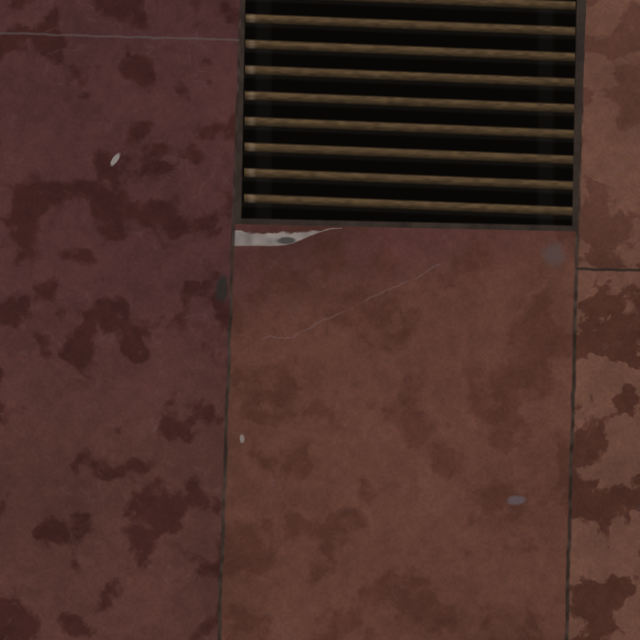
A WebGL 1 fragment shader for this texture:

```glsl
precision highp float;
uniform vec2 u_resolution;

#define SLAT_PITCH 0.0402
#define SLAT_HALF 0.0068
#define SLAT_TILT 0.040
#define JOINT_HALF 0.0028
#define GROUT vec3(0.205, 0.170, 0.150)
#define LEFT_STONE vec3(0.315, 0.200, 0.180)
#define MID_STONE vec3(0.355, 0.228, 0.190)
#define RIGHT_STONE vec3(0.390, 0.265, 0.220)
#define DARK_RED vec3(0.215, 0.115, 0.105)
#define BRONZE vec3(0.310, 0.245, 0.170)
#define PALE vec3(0.520, 0.490, 0.470)

float hash(vec2 p) {
  vec3 q = fract(vec3(p.xyx) * 0.1031);
  q += dot(q, q.yzx + 33.33);
  return fract((q.x + q.y) * q.z);
}

float noise(vec2 p) {
  vec2 i = floor(p), f = fract(p);
  f = f * f * (3.0 - 2.0 * f);
  return mix(mix(hash(i), hash(i + vec2(1, 0)), f.x),
             mix(hash(i + vec2(0, 1)), hash(i + vec2(1, 1)), f.x), f.y);
}

float fbm(vec2 p) {
  float sum = 0.0, amp = 0.5;
  for (int i = 0; i < 5; i++) {
    sum += amp * noise(p);
    p = mat2(1.6, 1.2, -1.2, 1.6) * p + 7.3;
    amp *= 0.5;
  }
  return sum;
}

// Soft coverage of the region where the distance is negative
float cover(float d, float soft) {
  return 1.0 - smoothstep(-soft, soft, d);
}

float segment(vec2 p, vec2 a, vec2 b) {
  vec2 pa = p - a, ba = b - a;
  return length(pa - ba * clamp(dot(pa, ba) / dot(ba, ba), 0.0, 1.0));
}

float chip(vec2 p, vec2 centre, vec2 size, float wobble) {
  return cover(length((p - centre) / size) - 0.8 + wobble, 0.3);
}

vec3 marble(vec2 p, float leftSide, float rightSide) {
  vec2 warp = p + 0.035 * vec2(fbm(p * 13.0), fbm(p * 13.0 + 31.0));
  float broad = fbm(warp * 8.0 + 3.0);
  float blotch = fbm(warp * 21.0 + 11.0);
  float fine = fbm(p * 65.0);

  vec3 mid = mix(MID_STONE, vec3(0.305, 0.188, 0.176),
                 smoothstep(0.43, 0.59, p.y - 0.28 * (p.x - 0.4) + 0.12 * (broad - 0.5)));
  mid = mix(mid, vec3(0.29, 0.175, 0.145), 0.65 * smoothstep(0.50, 0.66, blotch));
  vec3 left = mix(LEFT_STONE, vec3(0.295, 0.182, 0.178), smoothstep(0.25, 0.6, p.y));
  left = mix(left, DARK_RED, 0.75 * smoothstep(0.51, 0.66, blotch));
  vec3 right = mix(RIGHT_STONE, vec3(0.275, 0.165, 0.135),
                   0.9 * smoothstep(0.46, 0.54, blotch) * mix(1.0, 0.5, smoothstep(0.5, 0.7, p.y)));

  vec3 col = mix(mix(mid, left, leftSide), right, rightSide);
  col *= 0.80 + 0.26 * broad + 0.18 * fine;
  float thread = 1.0 - smoothstep(0.0, 0.012, abs(fbm(warp * 10.0 + 50.0) - 0.47));
  col = mix(col, vec3(0.36, 0.29, 0.29), 0.22 * thread * smoothstep(0.4, 0.6, fine));
  return col * (0.96 + 0.08 * noise(p * 260.0));
}

vec3 grate(vec2 p, float aa) {
  float level = (p.y + SLAT_TILT * (p.x - 0.385) - 0.690) / SLAT_PITCH;
  float offset = (level - floor(level + 0.5)) * SLAT_PITCH;
  float posts = cover(abs(p.x - 0.412) - 0.012, 0.005) + cover(abs(p.x - 0.853) - 0.012, 0.005);
  vec3 col = vec3(0.035, 0.026, 0.018) + 0.025 * posts;
  col += 0.035 * cover(abs(offset + 0.010) - 0.003, 0.003);

  // Slats with a bright upper lip and a shaded lower face
  float slat = cover(abs(offset) - SLAT_HALF, aa + 0.0008);
  slat *= step(-0.4, level) * cover(abs(p.x - 0.640 - 0.008 * (p.y - 0.8)) - 0.258, aa);
  vec3 metal = BRONZE * mix(0.60, 1.06, smoothstep(-SLAT_HALF, SLAT_HALF * 0.5, offset));
  metal *= 0.86 + 0.28 * noise(p * vec2(90.0, 300.0));
  metal += 0.10 * cover(abs(p.x - 0.393) - 0.005, 0.005);
  return mix(col, metal, slat);
}

void main() {
  vec2 p = gl_FragCoord.xy / u_resolution;
  float aa = 1.0 / u_resolution.y;
  float ragged = 0.004 * (fbm(p * 45.0) - 0.5);
  float leftJoint = p.x - (0.342 + 0.035 * p.y) + ragged;
  float rightJoint = p.x - (0.885 + 0.027 * p.y) + ragged;
  float leftSide = cover(leftJoint, aa), rightSide = cover(-rightJoint, aa);
  vec3 col = marble(p, leftSide, rightSide);

  // Pale vein under the grate and the faint crack below it
  float wob = fbm(p * 38.0) - 0.5;
  float veinY = 0.627 + 0.016 * smoothstep(0.44, 0.52, p.x) + 0.010 * wob;
  float veinHalf = 0.011 * smoothstep(0.54, 0.42, p.x) + 0.007 * wob;
  float vein = cover(abs(p.y - veinY) - veinHalf, 0.002) * step(0.363, p.x) * step(p.x, 0.535);
  col = mix(col, PALE * (0.85 + 0.3 * noise(p * 90.0)), 0.9 * vein);
  col = mix(col, vec3(0.27, 0.26, 0.25), chip(p, vec2(0.447, 0.624), vec2(0.017, 0.006), wob));
  vec2 q = p + vec2(0.0, 0.016 * wob);
  float crack = min(segment(q, vec2(0.38, 0.464), vec2(0.456, 0.475)),
                min(segment(q, vec2(0.456, 0.475), vec2(0.53, 0.512)),
                    segment(q, vec2(0.53, 0.512), vec2(0.69, 0.585))));
  col = mix(col, vec3(0.43, 0.34, 0.34), 0.55 * cover(crack - 0.001, 0.002) * smoothstep(0.3, 0.6, noise(p * 40.0)));

  // Chips and repairs
  col = mix(col, PALE, chip(p, vec2(0.180, 0.751) + 0.6 * (p.y - 0.751) * vec2(1, 0), vec2(0.006, 0.012), wob));
  col = mix(col, PALE, 0.8 * chip(p, vec2(0.378, 0.314), vec2(0.005, 0.009), wob));
  col = mix(col, vec3(0.36, 0.32, 0.34), 0.8 * chip(p, vec2(0.808, 0.219), vec2(0.016, 0.010), 2.0 * wob));
  col = mix(col, vec3(0.33, 0.27, 0.26), 0.8 * chip(p, vec2(0.866, 0.601), vec2(0.021, 0.026), wob));

  // Joints between slabs
  float seams = max(cover(abs(leftJoint) - JOINT_HALF, 0.002), cover(abs(rightJoint) - JOINT_HALF, 0.002));
  col = mix(col, GROUT * (0.7 + 0.6 * noise(p * 80.0)), 0.85 * seams);
  float leftRow = abs(p.y - 0.948 + 0.028 * p.x + ragged) - 0.0015;
  col = mix(col, vec3(0.34, 0.30, 0.29), 0.75 * leftSide * cover(leftRow, 0.002));
  float rightRow = abs(p.y - 0.580 + 0.03 * (p.x - 0.905) + ragged) - 0.002;
  col = mix(col, vec3(0.17, 0.14, 0.12), 0.9 * rightSide * cover(rightRow, 0.002));
  col = mix(col, vec3(0.17, 0.16, 0.15), 0.85 * chip(p, vec2(0.347, 0.551), vec2(0.013, 0.023), wob));

  // Recessed frame and grate
  float base = 0.650 - 0.022 * (p.x - 0.37);
  float side = max(0.366 + 0.035 * (p.y - 0.65) - p.x, p.x - 0.902 - 0.040 * (p.y - 0.65));
  col = mix(col, GROUT * (0.75 + 0.5 * fbm(p * 60.0)), cover(max(side, base - p.y), aa));
  float hole = max(max(0.377 + 0.018 * (p.y - 0.65) - p.x, p.x - 0.894 - 0.020 * (p.y - 0.65)), base + 0.009 - p.y);
  col = mix(col, grate(p, aa), cover(hole, aa + 0.0005));

  gl_FragColor = vec4(col, 1.0);
}
```
